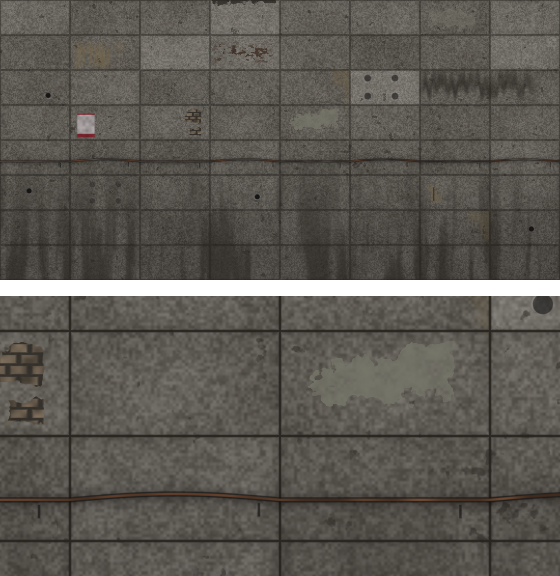
Top: the whole. Bottom: its middle third, enlarged.
Give the GLSL for this texture, as a Shadertoy shader.

```glsl
const vec2 GRID = vec2(8.0, 8.0);
const vec2 WALL = vec2(2.0, 1.0);
const float JOINT_HALF = 0.0015;
const float GRAIN = 0.11;
const float CABLE_Y = 0.424;
const float CABLE_HALF = 0.0014;
const vec3 CONCRETE = vec3(0.376, 0.36, 0.336);
const vec3 JOINT = vec3(0.15, 0.135, 0.115);
const vec3 GRIME = vec3(0.17, 0.155, 0.135);
const vec3 PLASTER = vec3(0.46, 0.46, 0.41);
const vec3 OCHRE = vec3(0.45, 0.395, 0.285);
const vec3 RUST = vec3(0.36, 0.235, 0.16);
const vec3 BRICK = vec3(0.38, 0.33, 0.27);
const vec3 HOLE = vec3(0.085);
const vec3 SIGN_WHITE = vec3(0.66, 0.63, 0.63);
const vec3 SIGN_RED = vec3(0.5, 0.14, 0.18);
// Paler panels: column, row, added brightness
const vec3 PALE[8] = vec3[8](
    vec3(0, 7, 0.06), vec3(3, 7, 0.09), vec3(5, 7, 0.04), vec3(7, 7, 0.035),
    vec3(2, 6, 0.075), vec3(3, 6, 0.06), vec3(7, 6, 0.065), vec3(5, 5, 0.1));

float hash(vec2 p) {
    vec3 q = fract(p.xyx * 0.1031);
    q += dot(q, q.yzx + 33.33);
    return fract((q.x + q.y) * q.z);
}

float noise(vec2 p) {
    vec2 i = floor(p), f = fract(p);
    f = f * f * (3.0 - 2.0 * f);
    return mix(mix(hash(i), hash(i + vec2(1, 0)), f.x),
               mix(hash(i + vec2(0, 1)), hash(i + 1.0), f.x), f.y);
}

float fbm(vec2 p) {
    float sum = 0.0, amp = 0.533;
    for (int i = 0; i < 4; i++) {
        sum += amp * noise(p);
        p = p * 2.03 + 17.3;
        amp *= 0.5;
    }
    return sum;
}

float box(vec2 p, vec2 halfSize) {
    vec2 d = abs(p) - halfSize;
    return length(max(d, 0.0)) + min(max(d.x, d.y), 0.0);
}

float fill(float d) {
    float px = 0.8 / iResolution.y;
    return 1.0 - smoothstep(-px, px, d);
}

// Box with a broken, noisy outline
float ragged(vec2 p, vec2 centre, vec2 halfSize, float rough) {
    return fill(box(p - centre, halfSize) + rough * (fbm(p * 45.0) - 0.5));
}

// Discoloured upper right corner of a panel
float cornerStain(vec2 p, vec2 corner) {
    vec2 d = (corner - p) / vec2(0.085, 0.12);
    float fade = smoothstep(0.5, 1.1, d.x + d.y * 0.8 + fbm(p * 40.0) - 0.5);
    return step(0.0, min(d.x, d.y)) * (1.0 - fade);
}

void drill(inout vec3 col, vec2 d, float radius, float strength) {
    float r = length(d);
    col += 0.08 * strength * fill(abs(r - radius) - 0.002) * step(d.y, d.x);
    col = mix(col, HOLE, strength * fill(r - radius));
}

void mainImage(out vec4 fragColor, in vec2 fragCoord) {
    vec2 uv = fragCoord / iResolution.xy;
    vec2 p = uv * WALL;
    vec2 panel = floor(uv * GRID), local = fract(uv * GRID);
    vec2 edge = (0.5 - abs(local - 0.5)) * WALL / GRID;

    // Panel tone, mottling and grain
    float tone = 0.03 * (hash(panel + 4.7) - 0.5);
    for (int i = 0; i < 8; i++)
        if (panel == PALE[i].xy) tone += PALE[i].z;
    tone += 0.09 * (fbm(p * 9.0 + panel * 5.0) - 0.5);
    tone += GRAIN * (noise(p * 270.0) - 0.5) + 0.07 * (noise(p * 140.0) - 0.5);
    vec3 col = CONCRETE + tone;

    // Water streaks, heavier near the ground, and one dark run
    float streak = smoothstep(0.38, 0.72, fbm(p * vec2(26.0, 2.5)));
    float low = 1.0 - smoothstep(0.0, 0.56, p.y);
    col = mix(col * (1.0 - 0.2 * low), GRIME, 0.65 * streak * low);
    float y = p.y + 0.055 * noise(vec2(p.x * 75.0, 3.0));
    float run = smoothstep(1.49, 1.52, p.x) * (1.0 - smoothstep(1.88, 1.94, p.x));
    run *= smoothstep(0.675, 0.72, y) * (1.0 - smoothstep(0.72, 0.79, y));
    col = mix(col, GRIME, run * (0.4 + 0.4 * fbm(p * vec2(50.0, 12.0))));

    // Ochre wash, corner stains and plaster repairs
    float wash = 1.0 - smoothstep(-0.03, 0.02, box(p - vec2(0.352, 0.8), vec2(0.085, 0.045)));
    col = mix(col, OCHRE, 0.7 * wash * smoothstep(0.3, 0.7, fbm(p * vec2(80.0, 14.0))));
    col = mix(col, OCHRE, 0.4 * cornerStain(p, vec2(1.25, 0.75)));
    col = mix(col, OCHRE, 0.28 * cornerStain(p, vec2(1.745, 0.245)));
    float skim = 0.35 + 0.6 * fbm(p * 60.0);
    col = mix(col, PLASTER, 0.75 * skim * ragged(p, vec2(1.609, 0.935), vec2(0.072, 0.025), 0.07));
    col = mix(col, PLASTER, 1.2 * skim * ragged(p, vec2(1.122, 0.57), vec2(0.072, 0.029), 0.07));

    // Pits, a brown cluster and the chipped top edge
    float cluster = 1.0 - smoothstep(-0.02, 0.02, box(p - vec2(0.87, 0.81), vec2(0.1, 0.03)));
    col = mix(col, GRIME, 0.5 * smoothstep(0.74, 0.83, fbm(p * 48.0)));
    col = mix(col, RUST * 0.6, 0.7 * cluster * smoothstep(0.57, 0.66, fbm(p * vec2(60.0, 90.0))));
    col = mix(col, GRIME, 0.8 * ragged(p, vec2(0.875, 1.0), vec2(0.11, 0.01), 0.04));

    // Exposed bricks and rusted steel
    float hollow = max(ragged(p, vec2(0.69, 0.583), vec2(0.025, 0.021), 0.025),
                       ragged(p, vec2(0.698, 0.53), vec2(0.022, 0.013), 0.025));
    vec2 course = p / vec2(0.026, 0.013);
    course.x += 0.5 * mod(floor(course.y), 2.0);
    vec2 mortar = abs(fract(course) - 0.5);
    vec3 brick = BRICK * (0.6 + 0.8 * noise(p * 90.0));
    col = mix(col, mix(brick, GRIME, smoothstep(0.3, 0.45, max(mortar.x, mortar.y))), 0.85 * hollow);
    vec2 bar = vec2(1.549, 0.307);
    col = mix(col, OCHRE, 0.45 * ragged(p, bar, vec2(0.02, 0.03), 0.05));
    col = mix(col, RUST * 0.5, 0.8 * fill(box(p - bar, vec2(0.002, 0.024))));

    // Joints with soft dirt beside them
    float seam = min(edge.x, edge.y);
    col *= 1.0 - 0.12 * exp(-seam * 180.0);
    col = mix(col, JOINT, 0.9 * fill(seam - JOINT_HALF));

    // Drilled holes: single ones and two groups of four
    drill(col, p - vec2(0.172, 0.659), 0.009, 1.0);
    drill(col, p - vec2(0.104, 0.318), 0.009, 1.0);
    drill(col, p - vec2(0.919, 0.297), 0.009, 1.0);
    drill(col, p - vec2(1.898, 0.182), 0.009, 1.0);
    drill(col, abs(p - vec2(1.362, 0.689)) - vec2(0.049, 0.032), 0.012, 0.6);
    drill(col, abs(p - vec2(0.376, 0.312)) - vec2(0.047, 0.029), 0.01, 0.35);

    // Sagging cable, its shadow and one clip per panel
    float dy = p.y - CABLE_Y - 0.007 * max(0.0, -sin(6.2832 * fract(p.x * 2.0)));
    col *= 1.0 - 0.4 * exp(-abs(dy + 0.002) * 150.0);
    float clipX = (local.x - 0.8 - 0.1 * hash(vec2(panel.x, 9.0))) * WALL.x / GRID.x;
    float dark = min(box(vec2(clipX, dy + 0.014), vec2(0.0015, 0.008)), abs(dy) - CABLE_HALF * 2.2);
    col = mix(col, HOLE, 0.7 * fill(dark));
    col = mix(col, RUST * (0.5 + 0.8 * noise(p * vec2(30.0, 4.0))), fill(abs(dy) - CABLE_HALF));

    // Blank plate with red bands
    vec2 s = p - vec2(0.307, 0.552);
    vec3 plate = mix(SIGN_WHITE, SIGN_RED, max(fill(s.y + 0.03), fill(0.038 - s.y)));
    col = mix(col, plate * (0.8 + 0.25 * noise(p * 90.0)), fill(box(s, vec2(0.031, 0.042))));

    fragColor = vec4(clamp(col, 0.0, 1.0), 1.0);
}
```
